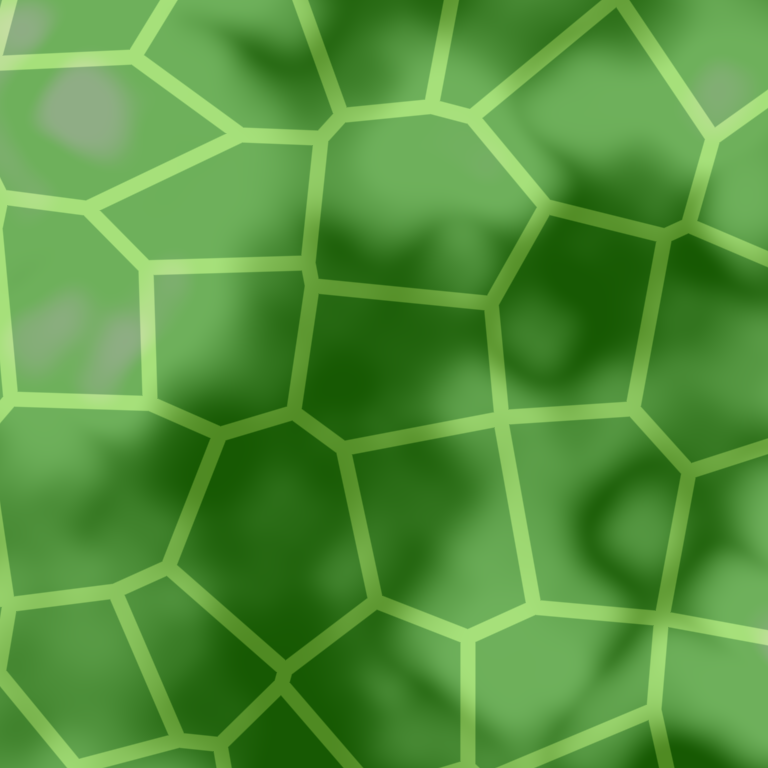
Give the GLSL for this pattern, as a WebGL 2 fragment shader.

```glsl
#version 300 es
precision highp float;
// Leaf tissue: pale straight-walled Voronoi veins over softly mottled green.

uniform vec2 u_resolution;
out vec4 fragColor;

const float CELLS = 4.6;         // cells across the canvas
const float JITTER = 0.95;       // irregularity of the cell centres
const float VEIN_HALF = 0.0098;  // half vein width, in canvas units
const float VEIN_EDGE = 0.0013;  // softness of the vein border
const float MOTTLE = 4.0;        // mottling frequency
const float CREASE_SOFT = 0.03;  // rounding of the mottle creases

const vec3 DARK_GREEN = vec3(0.09, 0.35, 0.01);
const vec3 LIGHT_GREEN = vec3(0.43, 0.69, 0.355);
const vec3 GREY_BLOOM = vec3(0.56, 0.68, 0.52);
const vec3 VEIN_GLOW = vec3(0.22, 0.19, 0.125);

// Integer hash giving two values in 0..1 per lattice point
vec2 hash2(vec2 cell, uint seed) {
    uvec2 v = uvec2(ivec2(cell) + 4096) * 1664525u + 1013904223u + seed * 747796405u;
    v.x += v.y * 1664525u;
    v.y += v.x * 1664525u;
    v ^= v >> 16u;
    v.x += v.y * 1664525u;
    v.y += v.x * 1664525u;
    v ^= v >> 16u;
    return vec2(v & 65535u) / 65535.0;
}

float valueNoise(vec2 p, uint seed) {
    vec2 i = floor(p);
    vec2 f = fract(p);
    f = f * f * f * (f * (f * 6.0 - 15.0) + 10.0);
    float a = hash2(i, seed).x;
    float b = hash2(i + vec2(1, 0), seed).x;
    float c = hash2(i + vec2(0, 1), seed).x;
    float d = hash2(i + vec2(1, 1), seed).x;
    return mix(mix(a, b, f.x), mix(c, d, f.x), f.y);
}

// Broad blotches, a folded octave for dark creases, and faint detail
float mottle(vec2 p) {
    p = mat2(0.8, 0.6, -0.6, 0.8) * p;
    float broad = valueNoise(p, 1u);
    float fold = 2.0 * valueNoise(p * 1.9 + 7.3, 2u) - 1.0;
    float crease = sqrt(fold * fold + CREASE_SOFT);
    float detail = valueNoise(p * 3.7 + 3.1, 3u);
    return 0.62 * broad + 0.28 * crease + 0.10 * detail + 0.03;
}

vec2 cellCentre(vec2 cell) {
    return cell + 0.5 + JITTER * (hash2(cell, 11u) - 0.5);
}

// Exact distance to the nearest Voronoi border
float borderDistance(vec2 p) {
    vec2 home = floor(p);
    vec2 nearest = vec2(0.0);
    float best = 1e3;
    for (int y = -2; y <= 2; y++) {
        for (int x = -2; x <= 2; x++) {
            vec2 r = cellCentre(home + vec2(x, y)) - p;
            float d = dot(r, r);
            if (d < best) {
                best = d;
                nearest = r;
            }
        }
    }
    float border = 1e3;
    for (int y = -3; y <= 3; y++) {
        for (int x = -3; x <= 3; x++) {
            vec2 r = cellCentre(home + vec2(x, y)) - p;
            vec2 gap = r - nearest;
            if (dot(gap, gap) > 1e-5) {
                border = min(border, dot(0.5 * (r + nearest), normalize(gap)));
            }
        }
    }
    return border;
}

void main() {
    vec2 uv = gl_FragCoord.xy / min(u_resolution.x, u_resolution.y);

    // Mottled flesh with rare grey bloom
    float tone = mottle(uv * MOTTLE);
    vec3 colour = mix(DARK_GREEN, LIGHT_GREEN, smoothstep(0.20, 0.66, tone));
    colour = mix(colour, GREY_BLOOM, smoothstep(0.70, 0.86, tone));

    // Translucent veins brighten what lies beneath
    float d = borderDistance(uv * CELLS) / CELLS;
    float vein = 1.0 - smoothstep(VEIN_HALF - VEIN_EDGE, VEIN_HALF + VEIN_EDGE, d);
    colour += VEIN_GLOW * vein;

    fragColor = vec4(colour, 1.0);
}
```
